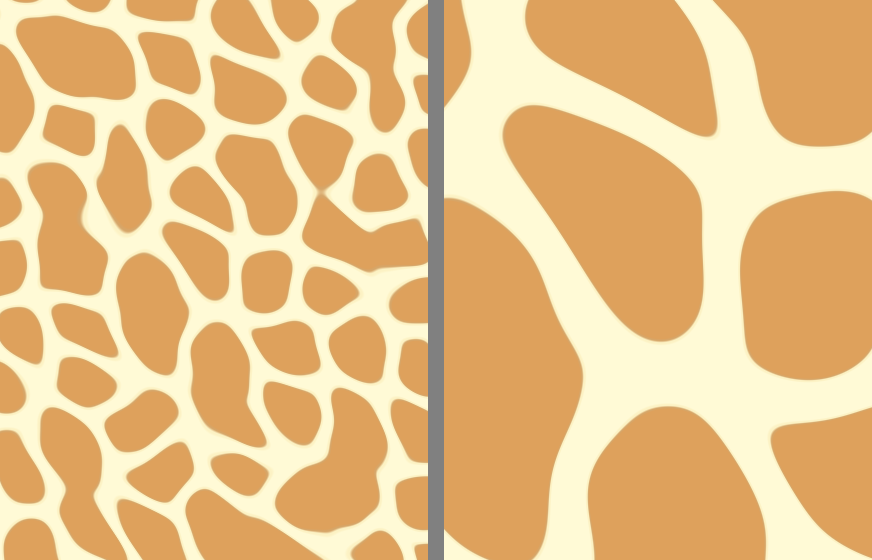
Left: the whole. Right: its middle third, enlarged.
A Shadertoy shader for this pattern:

```glsl
// Giraffe hide: rounded tan patches divided by cream channels.
// Soft cellular noise, where some cells join a neighbour to form larger,
// bent patches; a patch is drawn where its own sites clearly dominate.

const vec3 CREAM = vec3(1.0, 0.98, 0.84);
const vec3 HALO  = vec3(0.99, 0.95, 0.77);
const vec3 RIM   = vec3(0.84, 0.65, 0.41);
const vec3 TAN   = vec3(0.87, 0.63, 0.36);

vec2 hash2(vec2 p) {
    vec3 q = fract(p.xyx * vec3(0.1031, 0.1030, 0.0973));
    q += dot(q, q.yzx + 33.33);
    return fract((q.xx + q.yz) * q.zy);
}

// Jittered position of the site in one grid cell
vec2 sitePosition(vec2 cell) {
    return cell + 0.5 + 0.78 * (hash2(cell + 57.0) - 0.5);
}

// Odd cells may join one of their four even neighbours
vec2 patchId(vec2 cell) {
    vec2 h = hash2(cell + 211.0);
    if (mod(cell.x + cell.y, 2.0) < 0.5 || h.x > 0.55) return cell;
    float side = h.y < 0.5 ? -1.0 : 1.0;
    return cell + (fract(h.y * 2.0) < 0.5 ? vec2(side, 0.0) : vec2(0.0, side));
}

// Soft lead of the nearest patch over all the others
float patchField(vec2 p) {
    vec2 base = floor(p), owner = base;
    float nearest = 9.0;
    for (int j = -2; j <= 2; j++)
    for (int i = -2; i <= 2; i++) {
        vec2 cell = base + vec2(i, j);
        float d = distance(p, sitePosition(cell));
        if (d < nearest) { nearest = d; owner = patchId(cell); }
    }

    float softness = 9.0, own = 0.0, others = 0.0;
    for (int j = -2; j <= 2; j++)
    for (int i = -2; i <= 2; i++) {
        vec2 cell = base + vec2(i, j);
        float weight = exp(softness * (nearest - distance(p, sitePosition(cell))));
        if (patchId(cell) == owner) own += weight;
        else others += weight;
    }
    return log(own / max(others, 1e-9)) / softness;
}

void mainImage(out vec4 fragColor, in vec2 fragCoord) {
    float scale = 7.0 / iResolution.x;
    vec2 p = fragCoord * scale + 20.0;

    // Stretch patches towards the lower right
    vec2 slant = vec2(0.707, -0.707);
    p -= 0.2 * slant * dot(p, slant);

    // Gentle wobble of the outlines
    p += 0.07 * sin(p.yx * vec2(2.7, 3.1) + vec2(0.4, 1.9));
    p += 0.022 * sin(p.yx * vec2(8.3, 7.1) + p * 2.0);

    float edge = patchField(p) - 0.18;
    float blur = 1.3 * scale;

    // Cream ground, faint halo, soft rim, tan interior
    vec3 color = mix(CREAM, HALO, smoothstep(-3.5 * blur, -1.5 * blur, edge));
    color = mix(color, RIM, smoothstep(-blur, blur, edge));
    color = mix(color, TAN, smoothstep(blur, 2.5 * blur, edge));
    fragColor = vec4(color, 1.0);
}
```
